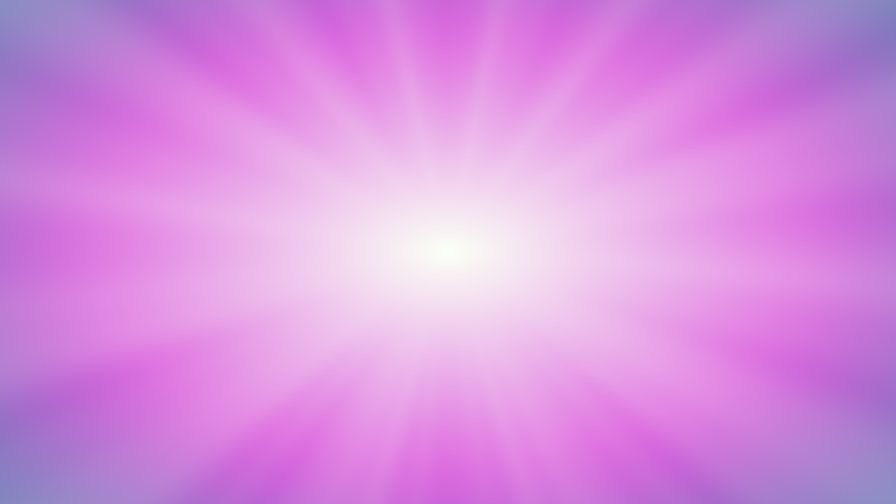
Write a WebGL 1 fragment shader that draws this background.

```glsl
precision highp float;
// A soft starburst: a pale elliptical glow at the centre of a pink field that
// cools to blue at the corners. Blurred rays come from layered sines of the
// angle, which bend the ray spacing so that it widens toward the bottom.

uniform vec2 u_resolution;

#define RAY_COUNT 14.0
#define RAY_STRENGTH 0.078
#define STREAK_STRENGTH 0.2
#define GLOW_FALLOFF 1.06
#define GLOW_SOFTNESS 0.03
#define COOL_START 0.7
#define COOL_END 1.5
#define COOL_HEIGHT 0.9
#define CORE_COLOR vec3(0.98, 1.0, 0.96)
#define FIELD_COLOR vec3(0.86, 0.38, 0.87)
#define CORNER_COLOR vec3(0.46, 0.53, 0.73)

const float TAU = 6.28319;

// Brightness of the rays, about -1 to 1; the angle is zero straight up.
float rayPattern(float angle) {
    float warp = 0.6 * sin(angle) - 0.25 * sin(2.0 * angle)
               - 0.05 * sin(3.0 * angle)
               + 0.07 * (cos(2.0 * angle) - 1.0);
    float strength = 0.88 + 0.12 * sin(3.0 * angle + 0.8);
    float broad = -strength * cos(RAY_COUNT * angle + TAU * warp);
    float fine = sin(31.0 * angle + 1.3) + 0.6 * sin(43.0 * angle + 4.0);
    return broad + STREAK_STRENGTH * fine;
}

// Linear falloff from the centre with a rounded foot.
float softGlow(float radius) {
    float x = 1.0 - GLOW_FALLOFF * radius;
    return 0.5 * (x + sqrt(x * x + GLOW_SOFTNESS));
}

void main() {
    // Canvas coordinates from -1 to 1 on both axes.
    vec2 p = 2.0 * gl_FragCoord.xy / u_resolution - 1.0;
    float aspect = u_resolution.x / u_resolution.y;
    float radius = length(p);

    // Pink field cooling toward the corners.
    float coolRadius = length(p * vec2(1.0, COOL_HEIGHT));
    float cooling = smoothstep(COOL_START, COOL_END, coolRadius);
    vec3 color = mix(FIELD_COLOR, CORNER_COLOR, cooling);

    // Pale glow, with rays that fade out near the centre.
    float angle = atan(-p.x * aspect, p.y + 1e-5);
    float rays = rayPattern(angle) * smoothstep(0.15, 0.95, radius);
    float glow = softGlow(radius) + RAY_STRENGTH * rays;
    color = mix(color, CORE_COLOR, glow);

    gl_FragColor = vec4(clamp(color, 0.0, 1.0), 1.0);
}
```
